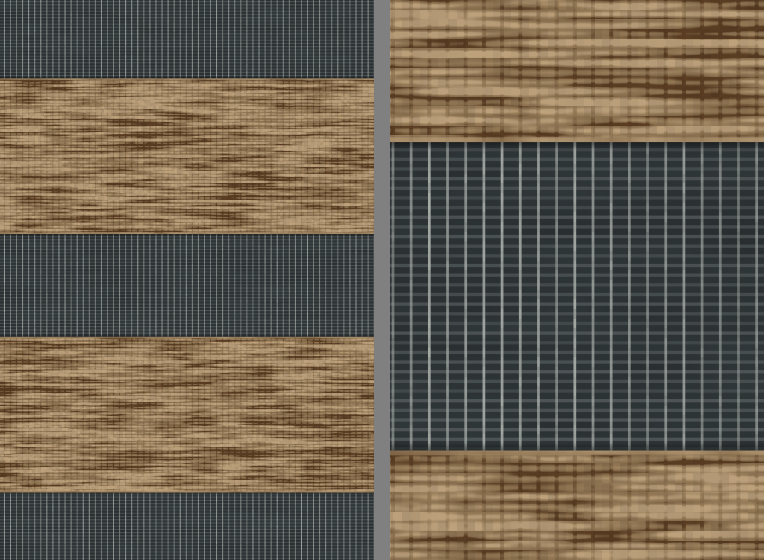
Left: the whole. Right: its middle third, enlarged.
Give the GLSL for this texture, as a Shadertoy shader.

```glsl
#define PERIOD 0.4616
#define BAND_START 0.1205
#define BAND_HEIGHT 0.278
#define COLUMNS 61.7
#define ROWS 174.0
#define THREAD_WIDTH 0.15
#define WEFT_WIDTH 0.34
#define HEM 0.0028
#define STREAK_LENGTH 0.10
#define WEAR 0.45

const vec3 SHEER_DARK = vec3(0.175, 0.200, 0.208);
const vec3 SHEER_WEFT = vec3(0.305, 0.330, 0.335);
const vec3 THREAD = vec3(0.66, 0.68, 0.66);
const vec3 BROWN = vec3(0.34, 0.23, 0.13);
const vec3 TAN = vec3(0.54, 0.44, 0.31);
const vec3 STRAW = vec3(0.71, 0.605, 0.465);

float hash(vec2 p) {
    return fract(sin(dot(p, vec2(127.1, 311.7))) * 43758.5453);
}

float noise(vec2 p) {
    vec2 i = floor(p), f = fract(p);
    f = f * f * (3.0 - 2.0 * f);
    return mix(mix(hash(i), hash(i + vec2(1, 0)), f.x),
               mix(hash(i + vec2(0, 1)), hash(i + vec2(1, 1)), f.x), f.y);
}

// Coverage of a line centred in each unit cell, filtered over one pixel
float line(float x, float width, float pixel) {
    float d = abs(fract(x) - 0.5);
    return clamp((0.5 * (width + pixel) - d) / pixel, 0.0, min(1.0, width / pixel));
}

// Dark transparent net with bright warp threads and faint weft
vec3 sheer(vec2 cell, vec2 pixel, float band) {
    vec2 id = floor(cell);
    float weft = line(cell.y, WEFT_WIDTH, pixel.y) * mix(0.55, 1.0, hash(vec2(id.y, 7.0)));
    float warp = line(cell.x, THREAD_WIDTH, pixel.x);
    warp *= 1.0 - WEAR * hash(vec2(id.x, band + 3.0));
    warp *= 0.82 + 0.18 * hash(id);
    vec3 col = SHEER_DARK * (0.92 + 0.16 * noise(cell * vec2(0.2, 0.5)));
    col = mix(col, SHEER_WEFT, weft);
    return mix(col, THREAD, warp);
}

// Opaque cloth: long mottled yarns, tied down at every warp thread
vec3 cloth(vec2 uv, vec2 cell, vec2 pixel) {
    float row = floor(cell.y);
    float along = uv.x / STREAK_LENGTH;
    float yarn = noise(vec2(along + 60.0 * hash(vec2(row, 1.0)), row));
    float streak = noise(vec2(along * 1.3, uv.y * 240.0));
    float fibre = noise(vec2(along * 4.0, uv.y * 430.0));
    float patches = noise(vec2(uv.x * 4.0, uv.y * 28.0));
    float tone = 0.30 * yarn + 0.34 * streak + 0.20 * fibre + 0.16 * patches;

    // Raised straw stitches between the ties
    float crest = 0.5 - 0.5 * cos(6.28318 * cell.y);
    float tie = line(cell.x, 0.22, pixel.x);
    tone += 0.10 * (crest - 0.5) + 0.07 * crest * (1.0 - tie) - 0.05 * tie;

    vec3 col = mix(BROWN, TAN, smoothstep(0.27, 0.46, tone));
    col = mix(col, STRAW, smoothstep(0.46, 0.70, tone));
    return col * (0.95 + 0.10 * hash(floor(cell * vec2(2.0, 1.0))));
}

void mainImage(out vec4 fragColor, in vec2 fragCoord) {
    vec2 uv = fragCoord / iResolution.xy;
    vec2 count = vec2(COLUMNS, ROWS);
    vec2 cell = uv * count - vec2(0.23, 0.0);
    vec2 pixel = count / iResolution.xy;

    // Signed distance to the nearest cloth band, positive inside
    float y = (uv.y - BAND_START) / PERIOD;
    float band = floor(y);
    float fromStart = fract(y) * PERIOD;
    float inside = min(fromStart, BAND_HEIGHT - fromStart);
    inside = max(inside, fromStart - PERIOD);
    float aa = 1.0 / iResolution.y;
    float cover = clamp(inside / aa + 0.5, 0.0, 1.0);

    // Straw hem inside each edge, thin shadow outside it
    vec3 woven = cloth(uv, cell, pixel);
    float hem = 1.0 - smoothstep(HEM - aa, HEM + aa, inside);
    woven = mix(woven, mix(TAN, STRAW, noise(vec2(uv.x * 30.0, band))), 0.75 * hem);
    vec3 net = sheer(cell, pixel, band);
    net *= 1.0 - 0.35 * smoothstep(-2.0 * HEM, 0.0, inside);

    fragColor = vec4(mix(net, woven, cover), 1.0);
}
```
